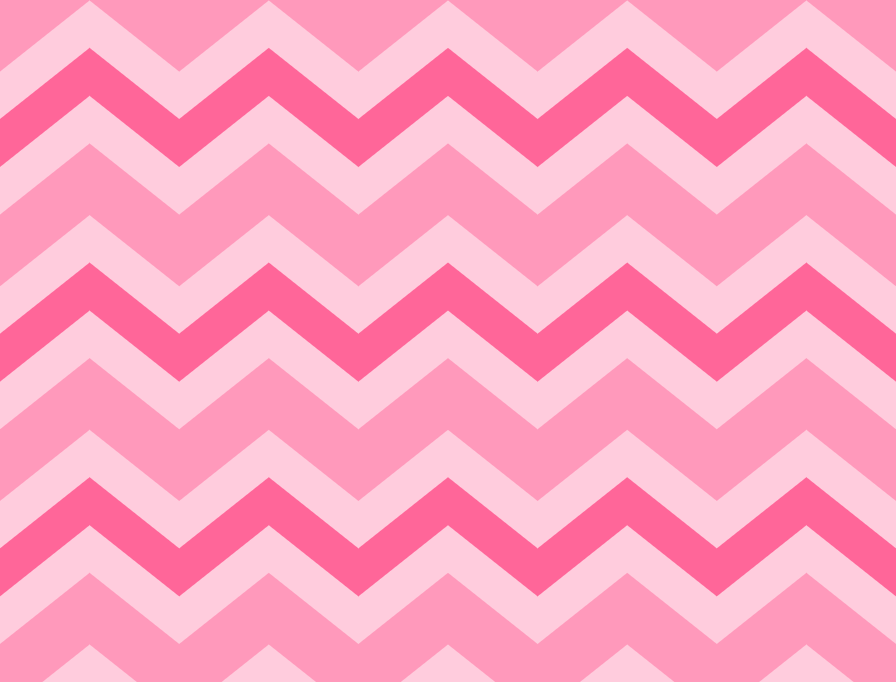
A Shadertoy shader for this pattern:

```glsl
// Chevron stripes: a triangle wave shears the plane so that flat bands become
// zigzags. Two pink bands, one narrow and one wide, alternate on a pale ground.
// All lengths are fractions of the canvas width, measured down from the top.

const float ZIGZAGS_ACROSS = 5.0;
const float ZIGZAG_HEIGHT  = 0.0794;  // peak to trough
const float BAND_PERIOD    = 0.2396;  // vertical repeat of the band pair

const float NARROW_CENTER  = 0.0802;  // measured at a peak
const float NARROW_WIDTH   = 0.0536;
const float WIDE_CENTER    = 0.2001;
const float WIDE_WIDTH     = 0.0800;

const vec3 PALE_PINK = vec3(1.0, 0.8, 0.867);
const vec3 MID_PINK  = vec3(1.0, 0.6, 0.733);
const vec3 HOT_PINK  = vec3(1.0, 0.4, 0.6);

// Triangle wave: 0 at the peaks, 1 at the troughs
float zigzag(float x) {
    return abs(2.0 * fract(x * ZIGZAGS_ACROSS) - 1.0);
}

// Antialiased coverage of a repeating band; softness is one pixel along y
float band(float y, float center, float width, float softness) {
    float offset = abs(fract((y - center) / BAND_PERIOD + 0.5) - 0.5) * BAND_PERIOD;
    return clamp((0.5 * width - offset) / softness + 0.5, 0.0, 1.0);
}

void mainImage(out vec4 fragColor, in vec2 fragCoord) {
    vec2 p = vec2(fragCoord.x, iResolution.y - fragCoord.y) / iResolution.x;

    // Undo the zigzag so the bands are level
    float y = p.y - ZIGZAG_HEIGHT * zigzag(p.x);

    // Pixel size, stretched by the slope of the zigzag
    float slope = 2.0 * ZIGZAG_HEIGHT * ZIGZAGS_ACROSS;
    float softness = length(vec2(1.0, slope)) / iResolution.x;

    vec3 color = PALE_PINK;
    color = mix(color, MID_PINK, band(y, WIDE_CENTER, WIDE_WIDTH, softness));
    color = mix(color, HOT_PINK, band(y, NARROW_CENTER, NARROW_WIDTH, softness));
    fragColor = vec4(color, 1.0);
}
```
